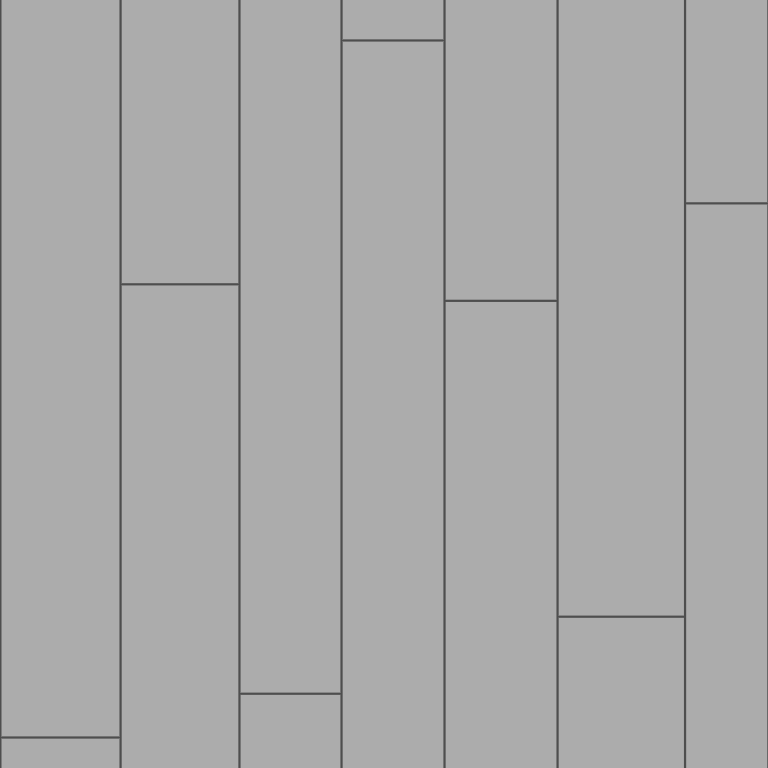
Reproduce this pattern procedurally as a WebGL 2 fragment shader.

```glsl
#version 300 es
precision highp float;
// Grey floor of seven vertical planks of uneven width, each with one staggered end joint.

uniform vec2 u_resolution;
out vec4 outColor;

const int PLANKS = 7;
const float SEAM_WIDTH = 0.0029;
const vec3 PLANK_COLOR = vec3(0.673);
const vec3 SEAM_COLOR = vec3(0.305);

// Left edge of each plank, and height of its end joint, in canvas units
const float PLANK_LEFT[PLANKS] = float[](0.0005, 0.157, 0.3118, 0.4447, 0.5788, 0.726, 0.892);
const float JOINT_HEIGHT[PLANKS] = float[](0.0397, 0.6298, 0.0967, 0.9473, 0.6083, 0.197, 0.7352);

// Distance between two coordinates on a tile that wraps at 1
float wrappedDistance(float a, float b) {
    return abs(fract(a - b + 0.5) - 0.5);
}

// Share of a pixel covered by a seam at the given distance
float seamCoverage(float dist, float pixel) {
    return clamp((0.5 * SEAM_WIDTH - dist) / pixel + 0.5, 0.0, 1.0);
}

void main() {
    vec2 uv = gl_FragCoord.xy / u_resolution;
    vec2 pixel = 1.0 / u_resolution;

    // Find the nearest long seam and the plank underfoot
    float sideDistance = 1.0;
    float jointHeight = JOINT_HEIGHT[PLANKS - 1];
    for (int i = 0; i < PLANKS; i++) {
        sideDistance = min(sideDistance, wrappedDistance(uv.x, PLANK_LEFT[i]));
        if (uv.x >= PLANK_LEFT[i]) jointHeight = JOINT_HEIGHT[i];
    }

    // Combine the long seams with the end joints
    float sideSeam = seamCoverage(sideDistance, pixel.x);
    float endJoint = seamCoverage(wrappedDistance(uv.y, jointHeight), pixel.y);
    float seam = max(sideSeam, endJoint);

    outColor = vec4(mix(PLANK_COLOR, SEAM_COLOR, seam), 1.0);
}
```
